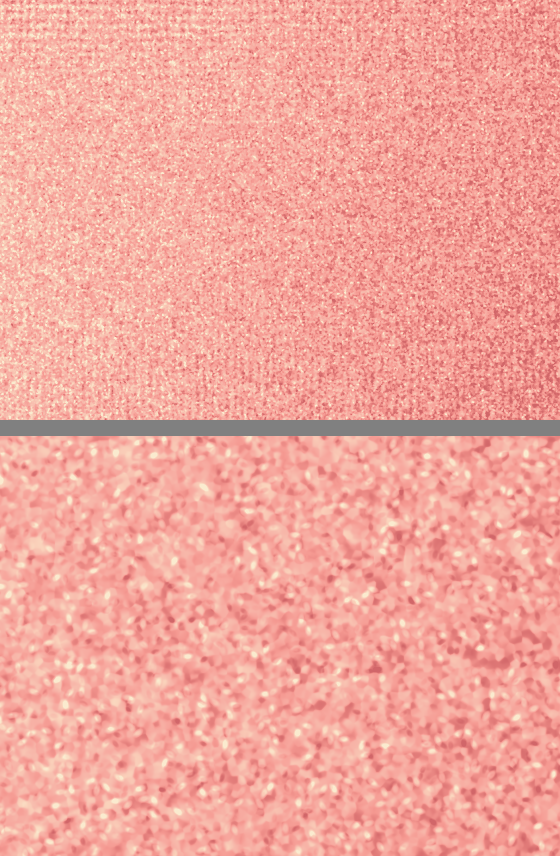
Top, the full canvas; bottom, a detail of the centre.
Give the GLSL for this texture, as a Shadertoy shader.

```glsl
vec2 hash2(vec2 p) {
    vec3 q = fract(p.xyx * vec3(0.1031, 0.1030, 0.0973));
    q += dot(q, q.yzx + 33.33);
    return fract((q.xx + q.yz) * q.zy);
}

// Soft cellular noise: random tone per cell, centred on zero
float grain(vec2 p) {
    vec2 cell = floor(p), f = fract(p);
    float sum = 0.0, total = 0.0;
    for (int j = -1; j <= 1; j++)
    for (int i = -1; i <= 1; i++) {
        vec2 o = vec2(i, j);
        vec2 d = o + hash2(cell + o) - f;
        float w = exp(-5.0 * dot(d, d));
        sum += w * (hash2(cell + o + 71.0).x - 0.5);
        total += w;
    }
    return sum / total;
}

// Scattered specks, each a small ellipse turned at random
float specks(vec2 p, float rarity) {
    vec2 cell = floor(p), f = fract(p);
    float shine = 0.0;
    for (int j = -1; j <= 1; j++)
    for (int i = -1; i <= 1; i++) {
        vec2 id = cell + vec2(i, j);
        vec2 rnd = hash2(id + 19.0);
        vec2 d = vec2(i, j) + 0.15 + 0.7 * hash2(id + 143.0) - f;
        float a = 6.283 * rnd.y;
        d = mat2(cos(a), sin(a), -sin(a), cos(a)) * d;
        float body = 1.0 - smoothstep(0.4, 1.4, length(d / vec2(0.42, 0.25)));
        shine = max(shine, body * smoothstep(rarity, 1.0, rnd.x));
    }
    return shine;
}

// Rows fade in at the upper left, ribs along the top and bottom
float weave(vec2 p) {
    float wobble = 0.4 * sin(p.x * 23.0 + p.y * 9.0) + 0.3 * sin(p.y * 31.0 - p.x * 7.0);
    float rows = sin(283.0 * p.y + wobble);
    float ribs = sin(345.0 * p.x + wobble + 1.2 * grain(p * vec2(45.0, 60.0)));
    float top = smoothstep(0.72, 1.0, p.y);
    float bottom = 1.0 - smoothstep(0.0, 0.4, p.y);
    float left = 1.0 - smoothstep(0.25, 0.9, p.x);
    return rows * top * (0.25 + 0.65 * left) + ribs * (0.12 + 0.4 * top + 0.42 * bottom);
}

vec3 blushRamp(float t) {
    vec3 shades[7] = vec3[7](
        vec3(0.82, 0.40, 0.41), vec3(0.89, 0.49, 0.48), vec3(0.96, 0.60, 0.57),
        vec3(0.97, 0.67, 0.63), vec3(0.97, 0.74, 0.68), vec3(0.98, 0.82, 0.73),
        vec3(0.98, 0.92, 0.81));
    vec3 color = shades[0];
    for (int i = 1; i < 7; i++)
        color = mix(color, shades[i], clamp(t - float(i - 1), 0.0, 1.0));
    return color;
}

void mainImage(out vec4 fragColor, in vec2 fragCoord) {
    vec2 p = fragCoord / iResolution.y;

    // Light falls off from left to right, most at the lower right
    float tone = 3.75 - 1.45 * p.x + 0.5 * (p.y - 0.5) * p.x;
    tone += 0.08 * sin(p.x * 5.0 + 2.0 * p.y) * sin(p.y * 6.0 - p.x);

    // Cloth relief and powder grain
    tone += weave(p);
    tone += 1.5 * grain(p * 120.0) + 3.6 * grain(p * 205.0 + 40.0);

    // Bright glints and small dark pits
    tone += 2.6 * specks(p * 105.0, 0.45);
    tone -= 1.5 * specks(p * 120.0 + 57.0, 0.55);

    fragColor = vec4(blushRamp(tone), 1.0);
}
```
